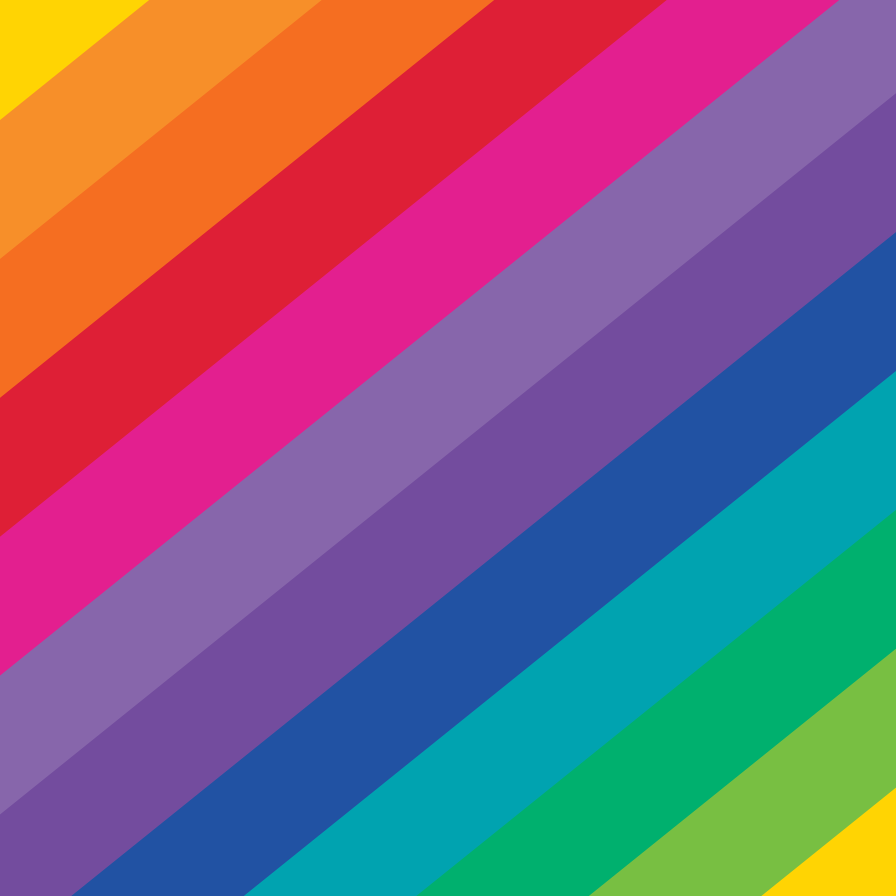
Give the GLSL for this pattern, as a WebGL 2 fragment shader.

```glsl
#version 300 es
precision highp float;

uniform vec2 u_resolution;
out vec4 fragColor;

// Stripe colours in order from the upper left, one full cycle
const vec3 STRIPES[11] = vec3[11](
    vec3(1.00, 0.83, 0.01),   // yellow
    vec3(0.97, 0.56, 0.16),   // light orange
    vec3(0.96, 0.43, 0.13),   // orange
    vec3(0.87, 0.12, 0.21),   // red
    vec3(0.89, 0.12, 0.56),   // pink
    vec3(0.53, 0.40, 0.67),   // lilac
    vec3(0.45, 0.30, 0.62),   // purple
    vec3(0.13, 0.32, 0.64),   // blue
    vec3(0.00, 0.64, 0.69),   // teal
    vec3(0.00, 0.69, 0.43),   // green
    vec3(0.47, 0.75, 0.26)    // lime
);

vec3 stripeColor(float index) {
    return STRIPES[int(mod(index + 0.5, 11.0))];
}

void main() {
    vec2 uv = gl_FragCoord.xy / u_resolution;

    // Stripe coordinate: grows by one per stripe towards the lower right
    vec2 direction = vec2(0.805, -1.0) / 0.155;
    float t = dot(uv - vec2(0.0, 0.866), direction) + 1.0;

    // Blend the two stripes that meet at the nearest boundary
    float boundary = floor(t + 0.5);
    float halfPixel = 0.6 * length(direction / u_resolution);
    float blend = smoothstep(-halfPixel, halfPixel, t - boundary);
    vec3 color = mix(stripeColor(boundary - 1.0), stripeColor(boundary), blend);

    fragColor = vec4(color, 1.0);
}
```
